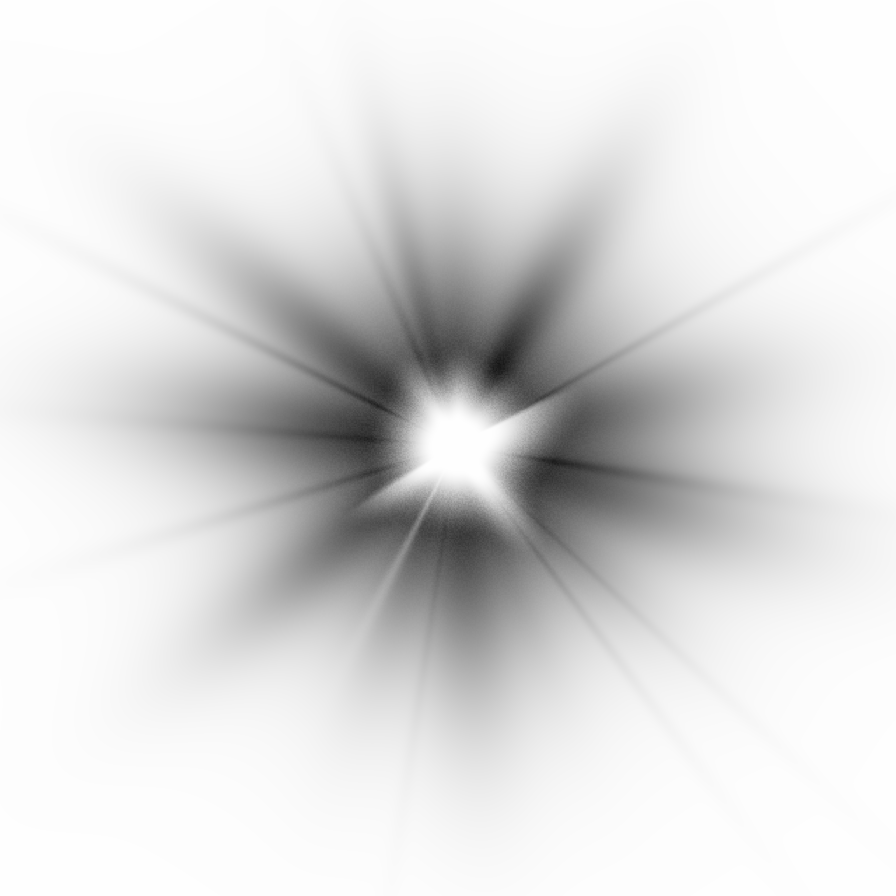
This background is drawn by a WebGL 2 fragment shader. Its source:

```glsl
#version 300 es
precision highp float;
// Soft dark starburst on white paper, with a bright grainy core and fine rays.

#define CENTER vec2(0.510, 0.502)
#define PAPER 0.995
#define INK 0.90
#define BASE_REACH 0.185
#define CORE_RADIUS 0.066
#define HALO 0.02
#define GRAIN 0.09
#define GRAIN_CELLS 640.0

uniform vec2 u_resolution;
out vec4 fragColor;

// Broad beams: angle in degrees, angular width, extra reach
const vec3 BEAMS[12] = vec3[](
  vec3(60, 9, 0.060), vec3(92, 10, 0.025), vec3(104, 5, 0.040),
  vec3(141, 9, 0.080), vec3(173, 13, 0.085), vec3(219, 10, 0.060),
  vec3(250, 8, 0.020), vec3(274, 12, 0.050), vec3(292, 6, 0.010),
  vec3(318, 8, 0.020), vec3(345, 13, 0.085), vec3(12, 12, 0.065));

// Fine rays: angle, angular width, darkness (negative is light), reach
const vec4 RAYS[11] = vec4[](
  vec4(29.5, 1.3, 0.10, 0.38), vec4(351, 2.2, 0.12, 0.32),
  vec4(317, 1.2, 0.06, 0.38), vec4(307, 1.3, 0.08, 0.34),
  vec4(261.5, 1.3, 0.04, 0.38), vec4(197, 2.0, 0.10, 0.32),
  vec4(175.5, 2.0, 0.07, 0.36), vec4(153, 1.6, 0.14, 0.36),
  vec4(113, 2.2, 0.09, 0.29), vec4(63, 8.0, 0.17, 0.18),
  vec4(243, 2.2, -0.32, 0.15));

// Core lobes: angle, clockwise width, counterclockwise width, extra radius
const vec4 LOBES[5] = vec4[](
  vec4(25, 25, 4, 0.035), vec4(213, 4, 14, 0.032),
  vec4(308, 14, 12, 0.034), vec4(122, 12, 12, 0.012),
  vec4(88, 10, 10, 0.008));

float hash(vec2 p) {
  vec3 q = fract(p.xyx * 0.1031);
  q += dot(q, q.yzx + 33.33);
  return fract((q.x + q.y) * q.z);
}

float bell(float x) {
  return exp(-x * x);
}

// Signed angular distance in degrees
float turn(float angle, float target) {
  return mod(angle - target + 180.0, 360.0) - 180.0;
}

float beamReach(float angle) {
  float reach = BASE_REACH;
  for (int i = 0; i < BEAMS.length(); i++)
    reach += BEAMS[i].z * bell(turn(angle, BEAMS[i].x) / BEAMS[i].y);
  return reach;
}

float fineRays(float angle, float radius) {
  float shade = 0.0;
  for (int i = 0; i < RAYS.length(); i++) {
    vec4 ray = RAYS[i];
    shade += ray.z * bell(turn(angle, ray.x) / ray.y) * bell(radius / ray.w);
  }
  return shade;
}

float coreRadius(float angle) {
  float radius = CORE_RADIUS;
  for (int i = 0; i < LOBES.length(); i++) {
    vec4 lobe = LOBES[i];
    float offset = turn(angle, lobe.x);
    radius += lobe.w * bell(offset / (offset < 0.0 ? lobe.y : lobe.z));
  }
  return radius;
}

void main() {
  vec2 uv = gl_FragCoord.xy / u_resolution;
  vec2 p = uv - CENTER;
  float radius = length(p);
  float angle = degrees(atan(p.y, p.x + 1e-6));

  // Beams fade outward at a rate set by their direction
  float shade = INK * bell(radius / beamReach(angle));
  shade += fineRays(angle, radius);
  shade += HALO * exp(-pow(radius / 0.42, 4.0));

  // Bright core cuts into the beams
  float core = coreRadius(angle);
  float mask = smoothstep(0.4 * core, 1.6 * core, radius);
  shade *= mask;

  // Grain gathers along the soft rim of the core
  float grain = hash(floor(uv * GRAIN_CELLS)) - 0.5;
  shade += GRAIN * grain * smoothstep(0.05, 0.4, mask) * bell(radius / 0.13);

  fragColor = vec4(vec3(clamp(PAPER - shade, 0.0, 1.0)), 1.0);
}
```
